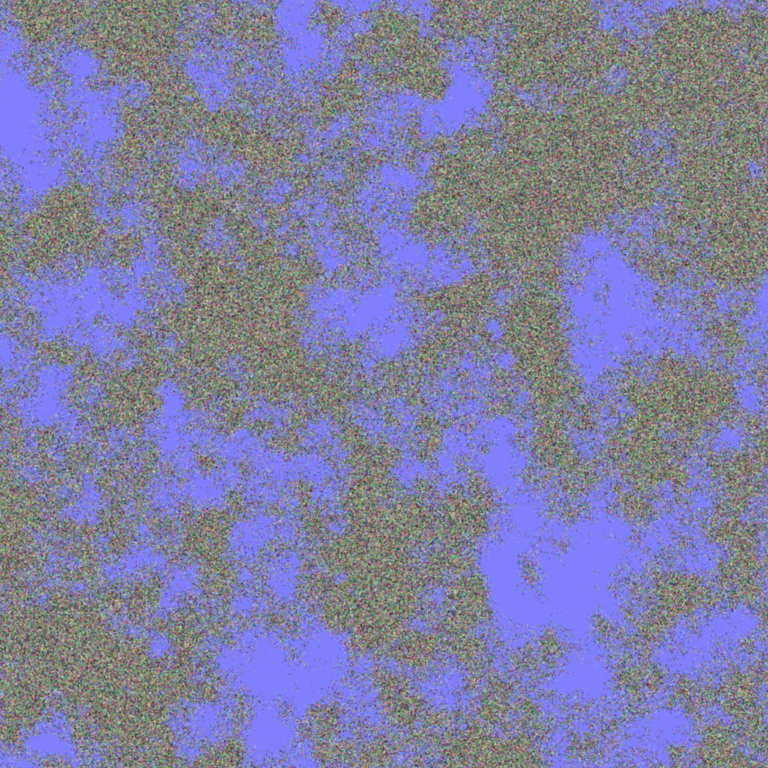
Write a Shadertoy shader that draws this texture map.

```glsl
// Tangent-space normal map of a smooth surface with patches of fine grit.
// Layered cellular bumps set how densely grains are scattered; every grain
// tilts the flat colour at random, and a tent filter blends close grains.

vec3 hash(vec2 cell) {
    vec3 p = fract(cell.xyx * vec3(0.1031, 0.1030, 0.0973));
    p += dot(p, p.yxz + 33.33);
    return fract((p.xxy + p.yzz) * p.zyx);
}

// Cellular noise: signed round bumps, one at a random spot in each cell.
float bumps(vec2 p) {
    vec2 base = floor(p);
    float sum = 0.0;
    for (int y = -1; y <= 1; y++)
    for (int x = -1; x <= 1; x++) {
        vec2 cell = base + vec2(x, y);
        vec3 rnd = hash(cell + 17.0);
        vec2 d = cell + rnd.xy - p;
        float w = max(0.0, 1.0 - dot(d, d));
        sum += w * w * w * (2.0 * rnd.z - 1.0);
    }
    return sum;
}

// Share of grid cells that hold a grain, from 0 (bare) to 1 (covered).
float grainDensity(vec2 uv) {
    float cloud = 0.0, amp = 1.0;
    vec2 p = uv * 6.5;
    for (int i = 0; i < 6; i++) {
        cloud += amp * bumps(p);
        p = mat2(1.6, 1.2, -1.2, 1.6) * p + 31.7;
        amp *= 0.72;
    }
    return smoothstep(-0.85, 0.65, cloud);
}

// Flat normal colour, or a dull grain with random brightness and tilt.
vec3 grainColor(vec2 cell, float density) {
    vec3 rnd = hash(cell + 211.0);
    vec3 tilt = hash(cell + 1547.0) - 0.5;
    float brightness = rnd.y - 0.5;
    vec3 grain = vec3(0.5, 0.5, 0.46) + 0.62 * brightness
               + vec3(0.66, 0.66, 0.4) * tilt;
    return rnd.x < density ? grain : vec3(0.5, 0.5, 1.0);
}

void mainImage(out vec4 fragColor, in vec2 fragCoord) {
    vec2 uv = fragCoord / iResolution.y;
    float density = grainDensity(uv);

    // Tent filter two cells wide on each side, for soft grain edges.
    vec2 grid = uv * 1024.0;
    vec2 base = floor(grid - 0.5);
    vec3 color = vec3(0);
    for (int y = -1; y <= 2; y++)
    for (int x = -1; x <= 2; x++) {
        vec2 cell = base + vec2(x, y);
        vec2 w = max(2.0 - abs(cell + 0.5 - grid), 0.0);
        color += w.x * w.y / 16.0 * grainColor(cell, density);
    }
    fragColor = vec4(color, 1.0);
}
```
